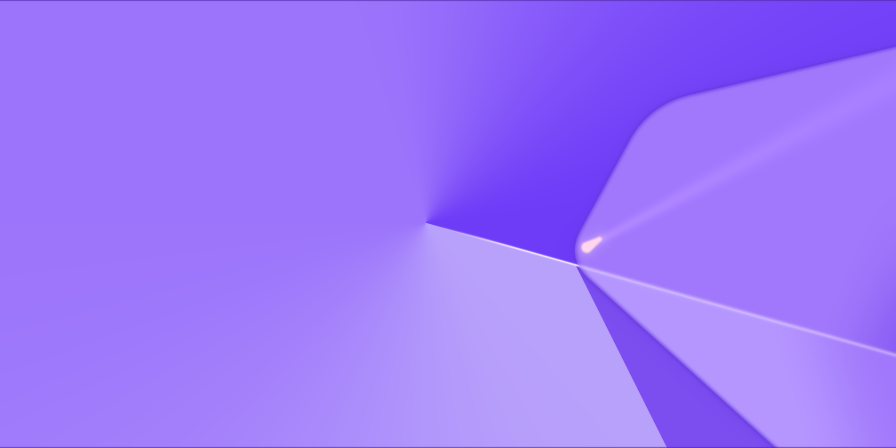
A WebGL 1 fragment shader for this background:

```glsl
precision highp float;
// Violet conic fan split by a bright ridge, with a rounded glass pane on the right.

uniform vec2 u_resolution;

// Layout, in units of canvas height
const vec2 APEX = vec2(0.9505, 0.5026);
const vec2 RIDGE_DIR = vec2(0.9627, -0.2706);
const vec2 CROSSING = vec2(1.286, 0.406);
const vec2 WEDGE_NORMAL = vec2(0.894, 0.447);
const vec2 DROP_TAIL = vec2(1.338, 0.466);
const vec2 DROP_HEAD = vec2(1.310, 0.448);
const vec2 STREAK_DIR = vec2(0.881, 0.473);
const float CORNER = 0.07;
const float TAU = 6.2831853;

// Palette
const vec3 DEEP = vec3(0.43, 0.23, 0.97);
const vec3 VIOLET = vec3(0.61, 0.455, 0.985);
const vec3 LILAC = vec3(0.72, 0.63, 0.985);
const vec3 SHADE = vec3(0.485, 0.305, 0.94);
const vec3 RIM = vec3(0.40, 0.22, 0.88);
const vec3 PANE = vec3(0.63, 0.47, 0.985);
const vec3 PANE_LIGHT = vec3(0.71, 0.59, 1.0);
const vec3 SHINE = vec3(0.98, 0.93, 1.0);
const vec3 BLUSH = vec3(1.0, 0.84, 0.93);

float cross2(vec2 a, vec2 b) {
  return a.x * b.y - a.y * b.x;
}

// Maximum with a rounded transition of width k
float smoothMax(float a, float b, float k) {
  float h = max(k - abs(a - b), 0.0) / k;
  return max(a, b) + 0.25 * k * h * h;
}

// Signed distance to the pane: three rounded half planes
float paneDistance(vec2 p) {
  float top = dot(p - vec2(2.0, 0.896), vec2(-0.228, 0.974));
  float left = dot(p - vec2(1.367, 0.617), vec2(-0.878, 0.479));
  float low = dot(p - vec2(1.510, 0.2005), vec2(-0.671, -0.741));
  return smoothMax(smoothMax(top, left, CORNER), low, CORNER);
}

// Signed distance to a drop that narrows from head a to tail b
float dropDistance(vec2 p, vec2 a, vec2 b) {
  vec2 d = b - a;
  float t = clamp(dot(p - a, d) / dot(d, d), 0.0, 1.0);
  return length(p - a - d * t) - mix(0.012, 0.005, t);
}

// Colour sweep around the apex, counterclockwise from the ridge
vec3 fanColor(vec2 q) {
  float angle = atan(cross2(RIDGE_DIR, q), dot(RIDGE_DIR, q));
  float turn = fract(angle / TAU + 1.0);
  vec3 c = mix(DEEP, VIOLET, smoothstep(0.04, 0.36, turn));
  return mix(c, LILAC, smoothstep(0.52, 0.92, turn));
}

// Glass body above and below the ridge, with a faint light streak
vec3 paneColor(vec2 p, float below) {
  vec3 upper = mix(PANE, SHADE, 0.75 * smoothstep(1.82, 2.08, p.x - 0.35 * (p.y - 0.25))
      * smoothstep(0.62, 0.25, p.y));
  vec2 s = p - DROP_HEAD;
  float along = max(dot(s, STREAK_DIR), 0.0);
  float across = cross2(STREAK_DIR, s);
  float width = 0.008 + 0.03 * along;
  float streak = exp(-across * across / (width * width));
  upper += 0.07 * streak * smoothstep(0.0, 0.05, along) * exp(-1.2 * along);
  vec3 lower = mix(PANE_LIGHT, PANE, smoothstep(1.72, 1.98, p.x + 0.3 * (p.y - 0.2)));
  return mix(upper, lower, below);
}

void main() {
  vec2 p = gl_FragCoord.xy / u_resolution.y;
  float aa = 0.75 / u_resolution.y;
  vec2 q = p - APEX;
  float along = dot(q, RIDGE_DIR);
  float height = cross2(RIDGE_DIR, q);
  float below = smoothstep(aa, -aa, height);

  vec3 color = fanColor(q);
  // Antialias the seam of the sweep
  float seam = smoothstep(2.0 * aa, 0.0, abs(height)) * step(0.0, along);
  color = mix(color, mix(DEEP, LILAC, below), seam);

  // Shaded wedge between fan and pane
  float wedgeSide = dot(p - CROSSING, WEDGE_NORMAL);
  float wedge = smoothstep(-aa, aa, wedgeSide) * below;
  color = mix(color, SHADE, wedge);

  // Pane with a dark rim
  float pane = paneDistance(p);
  float inside = smoothstep(aa, -aa, pane);
  color = mix(color, RIM, 0.3 * exp(-max(pane, 0.0) / 0.012) * mix(1.0, wedge, below));
  color = mix(color, paneColor(p, below), inside);
  float rim = exp(-pane * pane / 0.00003) * mix(1.0, wedge, below);
  color = mix(color, RIM, 0.55 * rim);

  // Ridge: crisp before the pane, softer within it
  float crisp = exp(-height * height / 0.000006) * smoothstep(0.0, 0.22, along);
  float soft = exp(-height * height / 0.00002);
  color = mix(color, SHINE, mix(0.9 * crisp, 0.4 * soft, inside));

  // Glowing drop
  float drop = dropDistance(p, DROP_HEAD, DROP_TAIL);
  color = mix(color, BLUSH, 0.3 * exp(-max(drop, 0.0) / 0.008) * inside);
  color = mix(color, BLUSH, smoothstep(0.004, -0.004, drop));

  // Thin dark lines along the top and bottom borders
  float border = min(p.y, 1.0 - p.y);
  color = mix(color, RIM * 0.75, 0.6 * smoothstep(0.004, 0.001, border));

  gl_FragColor = vec4(color, 1.0);
}
```
